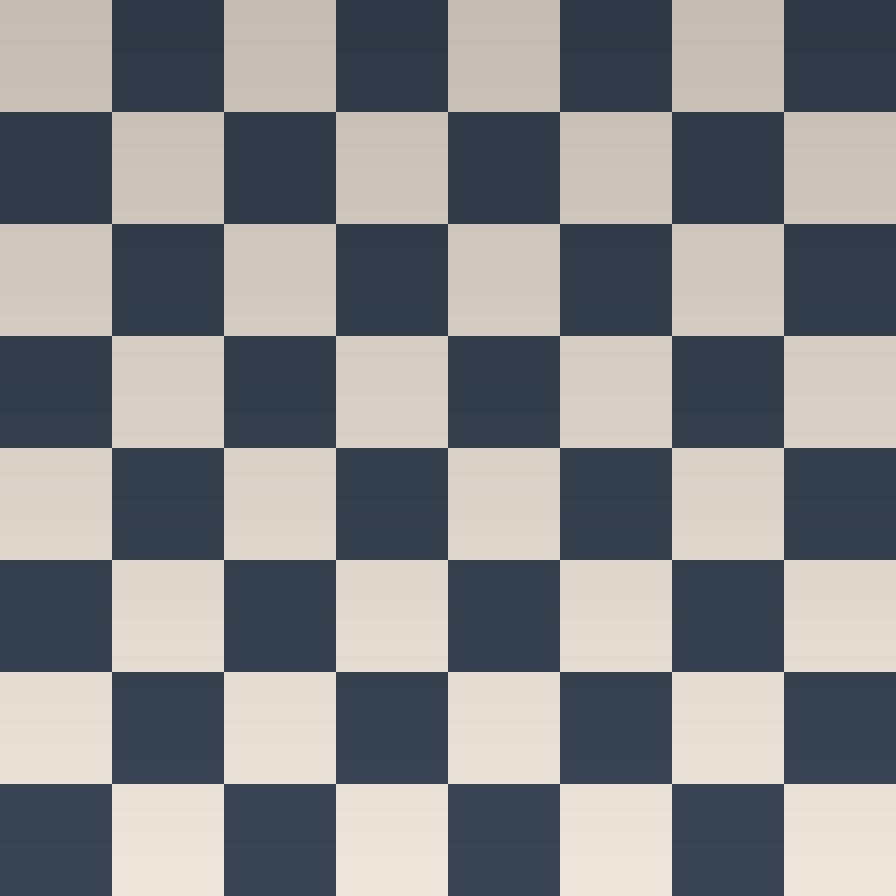
Reproduce this pattern procedurally as a Shadertoy shader.

```glsl
#define CELLS 8.0
#define DARK vec3(0.220, 0.265, 0.330)
#define LIGHT vec3(0.938, 0.902, 0.860)
#define TOP_SHADE 0.815

// Signed distance to the nearest cell border: positive in even cells, negative in odd ones
vec2 borderDistance(vec2 p) {
    return 0.5 - abs(mod(p + 0.5, 2.0) - 1.0);
}

// +1 on even squares, -1 on odd squares, blended over one pixel at the borders
float checker(vec2 p, vec2 pixel) {
    vec2 side = clamp(2.0 * borderDistance(p) / pixel, -1.0, 1.0);
    return side.x * side.y;
}

void mainImage(out vec4 fragColor, in vec2 fragCoord) {
    vec2 uv = fragCoord / iResolution.xy;
    vec2 pixel = CELLS / iResolution.xy;

    float even = 0.5 + 0.5 * checker(uv * CELLS, pixel);
    vec3 color = mix(LIGHT, DARK, even);

    // Vertical shading; its wrap falls on a row border, where dark meets light
    color *= mix(1.0, TOP_SHADE, uv.y);

    fragColor = vec4(color, 1.0);
}
```
